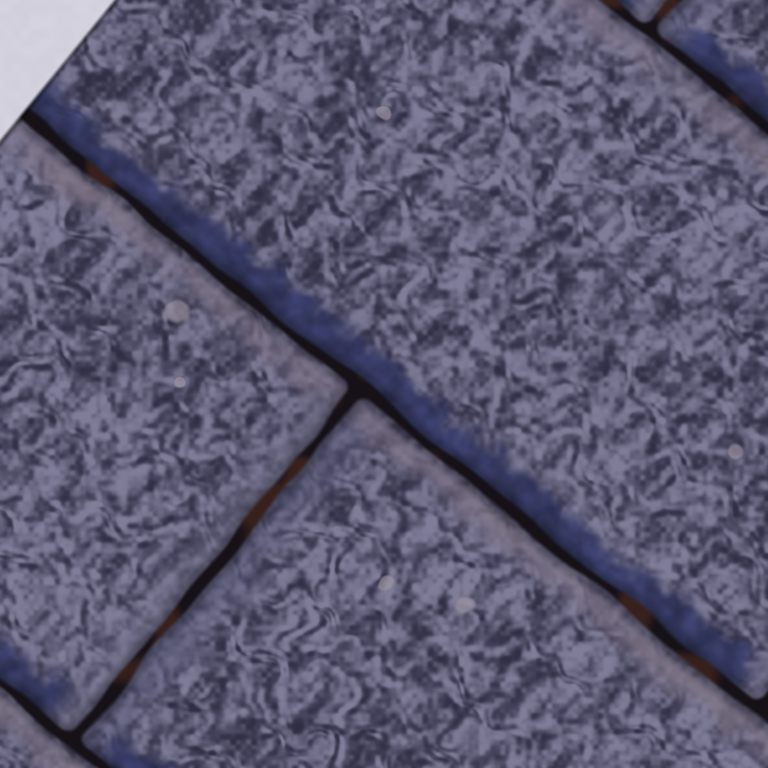
A Shadertoy shader for this texture:

```glsl
// Diagonal paving bricks in running bond: grainy stone, dark joints, a blue
// shaded bevel above each long joint, a pale worn one below, and a sheet corner.
// Bricks come from folded, rotated coordinates; grain and wear from value noise.

#define ALONG vec2(0.775, -0.632)      // direction of the long joints
#define BRICK vec2(1.34, 0.595)        // brick length and height
#define ANCHOR vec2(0.72, 0.681)       // one brick corner, in rotated units
#define JOINT 0.0068                   // half width of a joint
#define CORNER 0.020                   // corner rounding
#define BEVEL 0.056                    // width of the shaded bevel
#define GRAIN 78.0                     // grains per canvas height
#define SHEET_EDGE -0.516              // where the sheet ends along the bricks

const vec3 STONE_DARK  = vec3(0.19, 0.18, 0.27);
const vec3 STONE_LIGHT = vec3(0.50, 0.49, 0.60);
const vec3 SHADE_BLUE  = vec3(0.18, 0.20, 0.37);
const vec3 WORN_PALE   = vec3(0.51, 0.46, 0.52);
const vec3 JOINT_DARK  = vec3(0.085, 0.065, 0.09);
const vec3 JOINT_RUST  = vec3(0.22, 0.13, 0.11);
const vec3 CHIP_PALE   = vec3(0.62, 0.59, 0.64);
const vec3 SHEET       = vec3(0.83, 0.82, 0.87);

vec2 hash22(vec2 p) {
    vec3 h = fract(p.xyx * vec3(0.1031, 0.1030, 0.0973));
    h += dot(h, h.yzx + 33.33);
    return fract((h.xx + h.yz) * h.zy);
}

float noise(vec2 p) {
    vec2 i = floor(p), f = fract(p);
    f = f * f * (3.0 - 2.0 * f);
    float low  = mix(hash22(i).x, hash22(i + vec2(1, 0)).x, f.x);
    float high = mix(hash22(i + vec2(0, 1)).x, hash22(i + vec2(1, 1)).x, f.x);
    return mix(low, high, f.y);
}

// Depth inside a rounded brick: zero on its outline, growing inwards
float brickDepth(vec2 local) {
    vec2 a = abs(local - 0.5 * BRICK) - 0.5 * BRICK + CORNER;
    return CORNER - length(max(a, 0.0)) - min(max(a.x, a.y), 0.0);
}

// Sparse pale chips, one candidate per cell
float chips(vec2 p) {
    vec2 cell = floor(p);
    vec2 rnd = hash22(cell + 71.0);
    vec2 offset = fract(p) - 0.3 - 0.4 * hash22(cell + 19.0);
    float radius = 0.08 + 0.13 * rnd.y;
    float edge = length(offset) + 0.08 * (noise(p * 7.0) - 0.5);
    return step(0.91, rnd.x) * (1.0 - smoothstep(0.6 * radius, radius, edge));
}

vec3 stone(vec2 p, float depth) {
    float coarse = noise(p * GRAIN + 3.0 * noise(p * 31.0));
    float fine = noise(p.yx * GRAIN * 1.9 + 40.0);
    float patches = noise(p * 7.0 + 5.0) - 0.5;
    float g = 0.65 * coarse + 0.35 * fine + 0.13 * patches;
    // Worn rims are smoother and a little lighter
    float rim = 1.0 - smoothstep(0.02, 0.09, depth);
    g = mix(g, 0.5 + 0.4 * (g - 0.5), 0.7 * rim) + 0.03 * rim;
    return mix(STONE_DARK, STONE_LIGHT, smoothstep(0.04, 0.86, g));
}

void mainImage(out vec4 fragColor, in vec2 fragCoord) {
    vec2 p = fragCoord / iResolution.y;
    float soft = max(1.5 / iResolution.y, 0.0035);

    // Rotate, wobble and fold into one brick
    vec2 q = vec2(dot(p, ALONG), dot(p, vec2(-ALONG.y, ALONG.x)));
    vec2 wobble = vec2(noise(p * 14.0), noise(p * 14.0 + 50.0)) - 0.5;
    vec2 w = q + 0.009 * wobble - ANCHOR;
    float row = floor(w.y / BRICK.y);
    w.x += 0.5 * BRICK.x * mod(row, 2.0);
    vec2 local = mod(w, BRICK);
    vec2 far = BRICK - local;
    float depth = brickDepth(local);

    vec3 col = stone(p, depth);
    col = mix(col, CHIP_PALE, 0.65 * chips(p * 11.0));

    // Bevels: blue shade on the lower and left rims, pale wear on the others
    float ragged = 0.022 * (noise(p * 38.0) - 0.5) + 0.012 * (noise(p * 90.0) - 0.5);
    float ends = smoothstep(0.015, 0.06, min(local.x, far.x));
    float shade = 1.0 - smoothstep(0.55 * BEVEL, 1.1 * BEVEL, local.y + ragged);
    col = mix(col, SHADE_BLUE * (0.8 + 0.4 * noise(p * 60.0)), 0.85 * shade * ends);
    float side = 1.0 - smoothstep(0.01, 0.065, local.x + ragged);
    col = mix(col, mix(SHADE_BLUE, STONE_LIGHT, 0.45), 0.4 * side);
    float wear = smoothstep(0.008, 0.022, far.y) * (1.0 - smoothstep(0.028, 0.058, far.y + ragged));
    col = mix(col, WORN_PALE, wear * (0.35 + 0.45 * noise(p * 9.0)));
    float sideWear = 1.0 - smoothstep(0.015, 0.05, far.x + ragged);
    col = mix(col, STONE_LIGHT * 0.92, 0.4 * sideWear);

    // Joints of uneven width, with soft contact shade and some rust
    float halfWidth = JOINT * (0.55 + 0.9 * noise(p * 19.0 + 8.0));
    col *= 0.72 + 0.28 * smoothstep(0.0, 0.018, depth - halfWidth);
    float gap = 1.0 - smoothstep(-soft, soft, depth - halfWidth);
    float rust = smoothstep(0.6, 0.9, noise(p * 23.0 + 90.0));
    col = mix(col, mix(JOINT_DARK, JOINT_RUST, rust), gap);

    // Sheet corner with a thin dark outline
    float beyond = q.x - SHEET_EDGE;
    col *= 1.0 - 0.5 * (1.0 - smoothstep(0.0, 0.009, beyond));
    vec3 sheet = SHEET + 0.02 * (noise(p * 90.0) - 0.5);
    col = mix(sheet, col, smoothstep(-soft, soft, beyond));

    fragColor = vec4(col, 1.0);
}
```
